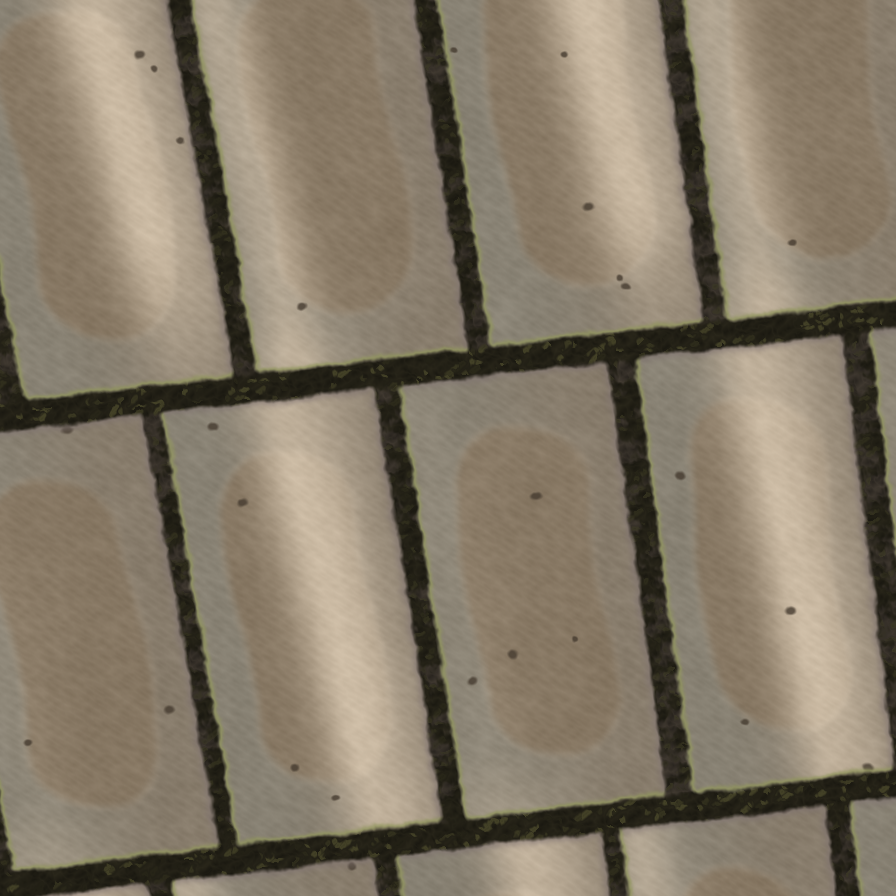
Give the GLSL for this texture, as a three.js fragment shader.

```glsl
varying vec2 vUv;

const vec2 PITCH = vec2(0.2555, 0.524);
const float ROW_SLOPE = 0.115;
const float ROW_START = 0.010;
const float COLUMN_START = 0.263;
const vec2 JOINT_HALF = vec2(0.0125, 0.0155);
const vec2 PANEL_HALF = vec2(0.074, 0.188);
const float PANEL_ROUND = 0.068;
const float SOFT = 0.003;
const float PIT_CHANCE = 0.14;

const vec3 STONE = vec3(0.535, 0.490, 0.425);
const vec3 STONE_COOL = vec3(0.535, 0.510, 0.455);
const vec3 STONE_WARM = vec3(0.530, 0.470, 0.390);
const vec3 SHEEN = vec3(0.800, 0.735, 0.645);
const vec3 RIM_GREEN = vec3(0.570, 0.585, 0.370);
const vec3 RIM_MAUVE = vec3(0.500, 0.450, 0.445);
const vec3 SOIL = vec3(0.135, 0.125, 0.085);
const vec3 SOIL_GREY = vec3(0.250, 0.220, 0.195);
const vec3 MOSS = vec3(0.330, 0.320, 0.190);
const vec3 PIT = vec3(0.270, 0.230, 0.185);

float hash(vec2 p) {
  return fract(sin(dot(p, vec2(127.1, 311.7))) * 4375.85);
}

// Nearest feature point: x = distance, y = random id
vec2 cellular(vec2 p) {
  vec2 cell = floor(p);
  vec2 best = vec2(9.0, 0.0);
  for (int j = -1; j <= 1; j++) {
    for (int i = -1; i <= 1; i++) {
      vec2 c = cell + vec2(float(i), float(j));
      vec2 point = c + vec2(hash(c), hash(c + 17.3));
      float d = length(point - p);
      if (d < best.x) best = vec2(d, hash(c + 41.9));
    }
  }
  return best;
}

float waves(vec2 p) {
  float sum = 0.0, amp = 0.5;
  for (int i = 0; i < 4; i++) {
    sum += amp * sin(p.x + 1.7 * sin(p.y)) * cos(p.y - 0.6 * p.x);
    p = mat2(1.5, 1.1, -1.1, 1.5) * p + 2.3;
    amp *= 0.6;
  }
  return sum;
}

float roundBox(vec2 p, vec2 halfSize, float radius) {
  vec2 d = abs(p) - halfSize + radius;
  return length(max(d, 0.0)) + min(max(d.x, d.y), 0.0) - radius;
}

void main() {
  vec2 p = vUv;

  // Leaning courses, each shifted along its row
  float v = (p.y - ROW_SLOPE * p.x - ROW_START) / PITCH.y;
  float row = floor(v);
  float shift = COLUMN_START + 0.095 * row + 0.012 * row * row;
  float u = (p.x + (0.185 - 0.07 * p.x) * p.y - shift) / PITCH.x;
  float col = floor(u);
  vec2 q = (fract(vec2(u, v)) - 0.5) * PITCH;

  // Slab outline with ragged edges
  float ragged = waves(p * 75.0);
  vec2 wobble = 0.0035 * vec2(ragged, waves(p * 60.0 + 9.0));
  float jointVary = mix(0.8, 1.2, hash(vec2(floor(u + 0.5), row)));
  vec2 halfSize = 0.5 * PITCH - JOINT_HALF * vec2(jointVary, 1.0);
  vec2 e = q + wobble;
  float outline = roundBox(e, halfSize, 0.006);
  float slab = 1.0 - smoothstep(-SOFT, SOFT, outline);
  vec2 s = q / halfSize;

  // Worn inner panel, cooler margin
  vec2 bend = 0.005 * vec2(sin(q.y * 23.0 + col), sin(q.x * 31.0 + row));
  float panelDist = roundBox(q + bend + 0.4 * wobble, PANEL_HALF, PANEL_ROUND);
  float panel = 1.0 - smoothstep(-0.010, 0.007, panelDist);
  vec3 margin = mix(STONE_COOL, STONE, smoothstep(-0.8, 0.8, s.x));
  vec3 color = mix(margin, STONE_WARM, panel);

  // Sheen alternates between a broad band and a narrow left glow
  float oddRow = mod(row, 2.0);
  float dimSlab = mod(col + row, 2.0);
  float x = s.x - 0.25 - 0.15 * oddRow + 0.16 * s.y;
  float band = exp(-pow(x / (x < 0.0 ? 0.36 : 0.62), 2.0));
  band *= mix(1.0, smoothstep(-1.1, -0.3, s.y), 0.7 * oddRow);
  float edgeGlow = exp(-pow((s.x + 0.72 + 0.12 * s.y) / 0.33, 2.0));
  edgeGlow *= mix(0.12, 0.75, oddRow);
  edgeGlow += 0.3 * smoothstep(-0.65, -1.0, s.y) * smoothstep(0.7, -0.8, s.x);
  float glow = mix(band, edgeGlow, dimSlab);
  color = mix(color, SHEEN, clamp(glow, 0.0, 1.0) * mix(0.82, 1.0, panel));
  color += 0.022 * exp(-pow(panelDist / 0.005, 2.0));

  // Mottling, fine grain and slanted scratches
  vec2 slant = mat2(0.85, 0.53, -0.53, 0.85) * p;
  float scratch = cellular(slant * vec2(38.0, 150.0)).x;
  color += 0.014 * waves(p * 22.0) + 0.016 * waves(p * 190.0);
  color += 0.045 * (scratch - 0.5);

  // Scattered pits
  vec2 pit = cellular((p + 0.7 * wobble) * vec2(13.0, 16.0));
  float pitSize = 0.05 + 0.25 * pit.y;
  float pitMask = step(pit.y, PIT_CHANCE) * (1.0 - smoothstep(pitSize * 0.5, pitSize * 1.3, pit.x));
  color = mix(color, PIT, 0.8 * pitMask);

  // Green left and lower rims, mauve right and upper rims
  vec2 low = e + halfSize;
  vec2 high = halfSize - e;
  float greenRim = exp(-pow((min(low.x, low.y) - 0.002) / 0.003, 2.0));
  float mauveRim = exp(-pow(min(high.x, high.y) / 0.006, 2.0));
  color = mix(color, RIM_MAUVE, 0.55 * mauveRim);
  color = mix(color, RIM_GREEN, 0.75 * greenRim);

  // Soil and moss in the joints
  vec2 crumb = cellular(p * vec2(95.0, 120.0) + ragged);
  float bedJoint = smoothstep(-0.004, 0.004, abs(q.y) - halfSize.y);
  vec3 joint = mix(SOIL, SOIL_GREY, 0.7 * smoothstep(0.1, 0.7, ragged + 0.3) * (1.0 - bedJoint));
  float tuft = smoothstep(0.55, 0.15, crumb.x) * smoothstep(0.45, 0.9, crumb.y);
  joint = mix(joint, MOSS, tuft * mix(0.5, 0.95, bedJoint));
  joint *= 0.75 + 0.45 * crumb.x;

  gl_FragColor = vec4(mix(joint, color, slab), 1.0);
}
```
